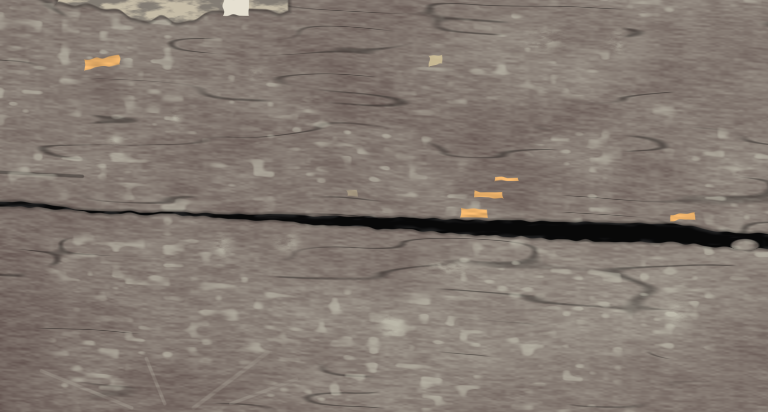
Reproduce this texture procedurally as a Shadertoy shader.

```glsl
// Weathered brown board with a long tapering crack, ochre chips and worn pale paint
#define BROWN vec3(0.42, 0.365, 0.345)
#define GREY vec3(0.62, 0.59, 0.55)
#define PALE vec3(0.76, 0.75, 0.69)
#define CREAM vec3(0.82, 0.78, 0.69)
#define OCHRE vec3(0.93, 0.70, 0.42)
#define GAP vec3(0.03, 0.03, 0.032)
#define FIBRE_SCALE vec2(34.0, 170.0)
#define FIBRE_CONTRAST 0.62
#define GRAIN_TILT 0.05

float hash(vec2 p) {
    return fract(sin(dot(p, vec2(127.1, 311.7))) * 43758.5453);
}

float noise(vec2 p) {
    vec2 i = floor(p), f = fract(p);
    f = f * f * (3.0 - 2.0 * f);
    return mix(mix(hash(i), hash(i + vec2(1, 0)), f.x),
               mix(hash(i + vec2(0, 1)), hash(i + vec2(1, 1)), f.x), f.y);
}

float fbm(vec2 p) {
    float sum = 0.0, amp = 0.5;
    for (int i = 0; i < 4; i++) {
        sum += amp * noise(p);
        p = p * 2.03 + 17.3;
        amp *= 0.5;
    }
    return sum / 0.9375;
}

// Ragged rectangular chip; returns coverage
float chip(vec2 p, vec2 centre, vec2 halfSize, float slope, float aa) {
    vec2 q = p - centre;
    q.y -= slope * q.x;
    q += 0.007 * (vec2(noise(p * 70.0), noise(p * 60.0 + 9.0)) - 0.5);
    vec2 d = abs(q) - halfSize;
    return 1.0 - smoothstep(-aa, aa, max(d.x, d.y));
}

// Soft worn spot
float spot(vec2 p, vec2 centre, vec2 radius) {
    vec2 q = (p - centre) / radius;
    return exp(-dot(q, q));
}

// Thin stroke between two points
float stroke(vec2 p, vec2 a, vec2 b, float width) {
    vec2 ab = b - a;
    float h = clamp(dot(p - a, ab) / dot(ab, ab), 0.0, 1.0);
    return 1.0 - smoothstep(0.3 * width, width, length(p - a - ab * h));
}

// Signed depth inside the crack, positive in the gap
float crackDepth(vec2 p, float u) {
    float top = 0.512 - 0.018 * smoothstep(0.0, 0.14, u) - 0.044 * u
              - 0.016 * smoothstep(0.88, 0.94, u);
    float thick = 0.004 + 0.007 * (1.0 - smoothstep(0.03, 0.11, u))
                + 0.042 * smoothstep(0.1, 0.85, u) - 0.008 * smoothstep(0.88, 0.94, u);
    top += 0.005 * (noise(vec2(p.x * 38.0, 2.0)) - 0.5);
    thick += 0.005 * (noise(vec2(p.x * 45.0, 8.0)) - 0.5);
    float depth = min(top - p.y, p.y - top + thick);
    float bite = length((p - vec2(1.808, 0.404)) / vec2(0.034, 0.016)) - 1.0;
    return min(depth, bite * 0.016);
}

void mainImage(out vec4 fragColor, in vec2 fragCoord) {
    vec2 p = fragCoord / iResolution.y;
    float u = fragCoord.x / iResolution.x;
    float aa = 0.8 / iResolution.y;

    // Wood grain
    vec2 g = vec2(p.x, p.y + GRAIN_TILT * p.x + 0.012 * noise(p * vec2(5.0, 9.0)));
    float fibre = noise(g * FIBRE_SCALE);
    float fine = noise(g * FIBRE_SCALE * vec2(2.6, 1.5) + 31.0);
    float patches = fbm(g * vec2(5.0, 10.0) + 4.0);
    float tone = 0.46 + FIBRE_CONTRAST * (0.6 * fibre + 0.4 * fine - 0.5) + 0.75 * (patches - 0.5);
    tone += 0.2 * spot(p, vec2(1.3, 0.27), vec2(0.75, 0.16));
    tone += 0.12 * spot(p, vec2(1.6, 0.85), vec2(0.5, 0.25));
    tone -= 0.18 * spot(p, vec2(0.0, 0.15), vec2(0.55, 0.25));
    tone -= 0.14 * spot(p, vec2(0.85, 0.68), vec2(0.6, 0.13));
    vec3 col = mix(BROWN, GREY, clamp(tone, -0.15, 1.15));

    // Fine dark splits along the grain
    float ridge = abs(noise(g * vec2(3.5, 26.0) + 50.0) - 0.5);
    float split = (1.0 - smoothstep(0.0, 0.045, ridge)) * smoothstep(0.5, 0.75, noise(g * vec2(7.0, 15.0)));
    split = max(split, stroke(p, vec2(0.0, 0.582), vec2(0.2, 0.572), 0.006));
    col *= 1.0 - 0.32 * split;

    // Pale wear: scattered specks and larger spots
    float speck = smoothstep(0.66, 0.92, noise(g * vec2(32.0, 65.0))) * smoothstep(0.4, 0.65, patches);
    float wear = spot(p, vec2(1.498, 0.896), vec2(0.022, 0.03)) + spot(p, vec2(1.32, 0.905), vec2(0.045, 0.025))
               + spot(p, vec2(0.695, 0.41), vec2(0.03, 0.022)) + spot(p, vec2(0.54, 0.4), vec2(0.02, 0.03))
               + spot(p, vec2(1.09, 0.35), vec2(0.05, 0.018)) + spot(p, vec2(1.645, 0.238), vec2(0.025, 0.03))
               + spot(p, vec2(0.95, 0.21), vec2(0.03, 0.025)) + spot(p, vec2(0.28, 0.66), vec2(0.018, 0.012))
               + spot(p, vec2(0.62, 0.82), vec2(0.02, 0.011)) + spot(p, vec2(0.425, 0.72), vec2(0.013, 0.015));
    wear *= smoothstep(0.25, 0.7, fbm(g * vec2(32.0, 60.0)));
    col = mix(col, PALE, clamp(0.55 * speck + 0.75 * wear, 0.0, 0.85));

    // Faint scratches near the lower left
    float scratch = stroke(p, vec2(0.47, 0.01), vec2(0.65, 0.145), 0.007)
                  + stroke(p, vec2(0.56, 0.02), vec2(0.72, 0.08), 0.006)
                  + stroke(p, vec2(0.1, 0.1), vec2(0.32, 0.01), 0.006)
                  + stroke(p, vec2(0.355, 0.13), vec2(0.4, 0.02), 0.006);
    col = mix(col, GREY, 0.5 * min(scratch, 1.0) * (0.4 + fibre));

    // Peeling paint along the top edge
    float lip = 0.995 - 0.042 * smoothstep(0.13, 0.42, p.x) + 0.016 * smoothstep(0.47, 0.52, p.x);
    lip += 0.022 * (noise(vec2(p.x * 28.0, 3.0)) - 0.5);
    float paint = min(p.y - lip, min(p.x - 0.14, 0.7 - p.x));
    col *= 1.0 - 0.3 * smoothstep(-0.012, 0.0, paint);
    float flakes = fbm(p * vec2(22.0, 55.0) + 7.0);
    vec3 paintCol = mix(GREY * 0.85, CREAM, smoothstep(0.3, 0.62, flakes));
    col = mix(col, paintCol, smoothstep(-aa, 2.0 * aa, paint) * 0.9);
    col = mix(col, vec3(0.9, 0.88, 0.82), chip(p, vec2(0.573, 0.983), vec2(0.032, 0.02), 0.0, aa));

    // Ochre and cream chips
    float ochre = chip(p, vec2(0.247, 0.849), vec2(0.042, 0.011), 0.16, aa);
    ochre = max(ochre, chip(p, vec2(1.186, 0.528), vec2(0.034, 0.007), -0.02, aa));
    ochre = max(ochre, chip(p, vec2(1.228, 0.565), vec2(0.029, 0.004), 0.02, aa));
    ochre = max(ochre, chip(p, vec2(1.151, 0.482), vec2(0.031, 0.011), 0.0, aa));
    ochre = max(ochre, chip(p, vec2(1.658, 0.473), vec2(0.031, 0.008), 0.03, aa));
    col = mix(col, OCHRE * (0.88 + 0.2 * fibre), ochre);
    float cream = chip(p, vec2(1.058, 0.854), vec2(0.017, 0.012), 0.2, aa);
    cream += 0.5 * chip(p, vec2(0.855, 0.531), vec2(0.013, 0.007), 0.0, aa);
    col = mix(col, CREAM * vec3(1.0, 0.97, 0.86), 0.85 * cream);

    // Crack with shaded edges and a dim inner wall
    float depth = crackDepth(p, u);
    col *= 1.0 - 0.3 * smoothstep(-0.009, 0.0, depth);
    float wall = (1.0 - smoothstep(0.0, 0.012, depth)) * smoothstep(0.4, 0.8, noise(p * vec2(30.0, 120.0)));
    col = mix(col, GAP + 0.1 * wall, smoothstep(-aa, aa, depth));

    fragColor = vec4(clamp(col, 0.0, 1.0), 1.0);
}
```
